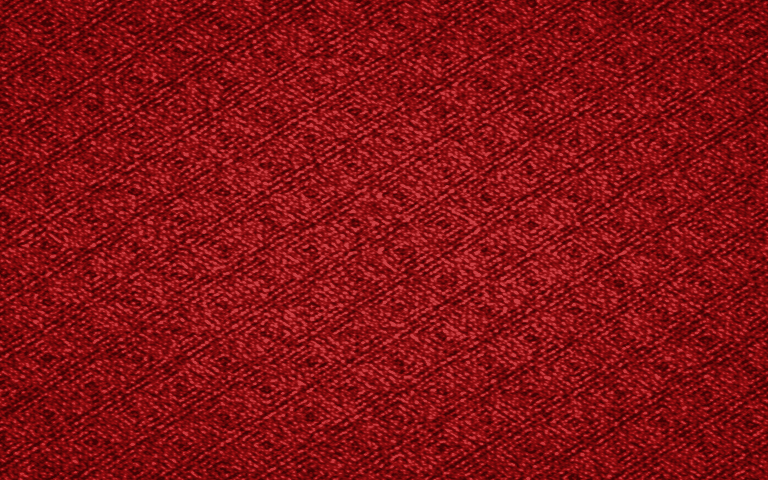
A Shadertoy shader for this texture:

```glsl
// Lengths are fractions of the canvas height.
const vec2 DIAMOND_SIZE = vec2(0.183, 0.1163);   // full width and height
const vec2 DIAMOND_CENTER = vec2(0.831, 0.592);
const float ROW_RISE = -0.016;
const float RING_COUNT = 4.0;
const float STRONG_GROOVE = 0.42;   // ribs that climb to the right
const float SOFT_GROOVE = 0.27;     // ribs that fall to the right
const float SEAM_GROOVE = 0.44;     // unbroken pair beside each climbing seam
const float CENTER_DEPTH = 0.16;
const float SEAM_LIGHT = 0.04;
const vec2 STITCH_SIZE = vec2(0.0092, 0.0062);
const float STITCH_SLANT = 0.15;
const float STITCH_JITTER = 0.75;
const float STITCH_SHARPNESS = 6.0;
const float STITCH_RELIEF = 0.46;
const float STITCH_VARIATION = 0.50;
const float REPEAT_VARIATION = 0.03;
const float BASE_TONE = 0.77;
const float VIGNETTE = 0.20;
const vec3 SHADOW_RED = vec3(0.255, 0.012, 0.016);
const vec3 CLOTH_RED = vec3(0.61, 0.055, 0.066);
const vec3 LIGHT_RED = vec3(0.79, 0.20, 0.22);
const vec3 CENTER_GLOW = vec3(0.01, 0.05, 0.046);

float hash(vec2 p) {
    vec3 q = fract(vec3(p.xyx) * 0.1031);
    q += dot(q, q.yzx + 33.33);
    return fract((q.x + q.y) * q.z);
}

// Smooth cellular noise: yarn height, and the blended random value.
vec2 stitches(vec2 p) {
    vec2 cell = floor(p);
    float height = 0.0;
    float value = 0.0;
    for (int y = -1; y <= 1; y++) {
        for (int x = -1; x <= 1; x++) {
            vec2 id = cell + vec2(x, y);
            vec2 jitter = vec2(hash(id), hash(id + 57.0)) - 0.5;
            vec2 offset = id + 0.5 + STITCH_JITTER * jitter - p;
            float weight = exp(-STITCH_SHARPNESS * dot(offset, offset));
            height += weight;
            value += weight * hash(id + 113.0);
        }
    }
    return vec2(height, value / height);
}

// Layered sines for the slight pull of the cloth.
vec2 clothPull(vec2 p) {
    return 0.0010 * vec2(sin(p.y * 13.0 + 2.0 * sin(p.x * 5.0)),
                         sin(p.x * 11.0 + 2.0 * sin(p.y * 7.0)));
}

// Height of the diamond weave, with rings cut into each repeat.
float weave(vec2 p, float fray) {
    vec2 q = p - DIAMOND_CENTER;
    q.y -= ROW_RISE * q.x;
    q /= DIAMOND_SIZE;
    vec2 lattice = vec2(q.x + q.y, q.x - q.y);
    vec2 id = floor(lattice + 0.5);
    vec2 side = 2.0 * abs(lattice - id);
    float ring = max(side.x, side.y);

    float wave = 0.5 - 0.5 * cos(6.28318 * (ring + 0.05 * fray) * RING_COUNT);
    float climbing = smoothstep(-0.10, 0.10, side.y - side.x);
    float depth = mix(SOFT_GROOVE, STRONG_GROOVE, climbing);
    float groove = depth * smoothstep(0.1, 0.95, wave);
    float seamGap = abs(side.y + 0.04 * fray - 0.87);
    groove = max(groove, SEAM_GROOVE * (1.0 - smoothstep(0.02, 0.12, seamGap)));

    float center = 1.0 - smoothstep(0.08, 0.32, ring);
    float seam = smoothstep(0.90, 0.98, side.y);
    return SEAM_LIGHT * seam - groove - CENTER_DEPTH * center
         + REPEAT_VARIATION * (hash(id + 40.0) - 0.5);
}

void mainImage(out vec4 fragColor, in vec2 fragCoord) {
    vec2 uv = fragCoord / iResolution.xy;
    vec2 p = fragCoord / iResolution.y;
    p += clothPull(p);

    // Slanted yarn stitches
    vec2 yarn = vec2(p.x, p.y + STITCH_SLANT * p.x) / STITCH_SIZE;
    vec2 stitch = stitches(yarn + 200.0);
    float fray = stitch.y - 0.5;

    // Relief and light
    float edge = smoothstep(0.12, 0.75, length(uv - 0.5));
    float tone = BASE_TONE + weave(p, fray) - VIGNETTE * edge;
    tone += STITCH_RELIEF * (stitch.x - 0.52) + STITCH_VARIATION * fray;
    tone = clamp(tone, 0.0, 1.0);

    // Dye
    vec3 color = mix(SHADOW_RED, CLOTH_RED, min(tone / 0.70, 1.0));
    color = mix(color, LIGHT_RED, smoothstep(0.66, 1.0, tone));
    color += CENTER_GLOW * (1.0 - edge) * smoothstep(0.45, 0.85, tone);
    fragColor = vec4(color, 1.0);
}
```
